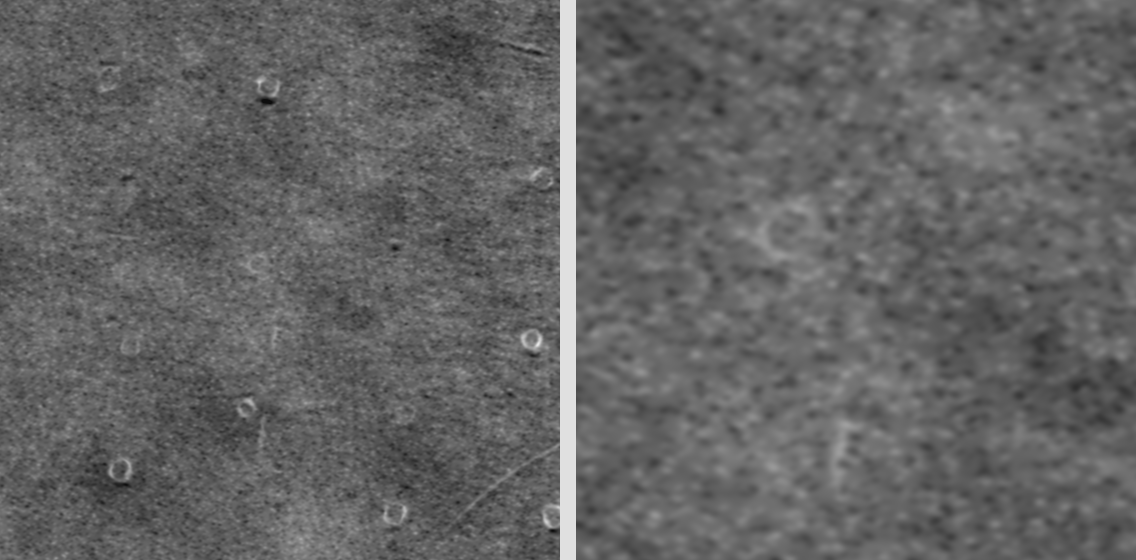
Left, the full canvas; right, a detail of the centre.
A Shadertoy shader for this texture:

```glsl
// Grey, softly grained film with cloudy shading, small bright rings, dark pits and faint scratches

vec3 hash3(vec2 p) {
    vec3 q = fract(p.xyx * vec3(0.1031, 0.1030, 0.0973));
    q += dot(q, q.yxz + 33.33);
    return fract((q.xxy + q.yzz) * q.zyx);
}

// Cellular noise: one soft blob of random sign and weight per cell
float blobNoise(vec2 p) {
    vec2 base = floor(p);
    float sum = 0.0;
    for (int j = -1; j <= 1; j++) {
        for (int i = -1; i <= 1; i++) {
            vec2 cell = base + vec2(i, j);
            vec3 h = hash3(cell + 71.0);
            vec2 d = p - cell - h.xy;
            sum += (2.0 * h.z - 1.0) * exp(-5.0 * dot(d, d));
        }
    }
    return sum;
}

float bell(float x) { return exp(-x * x); }

// Even scatter over the canvas
vec2 scatter(float i, vec2 start) { return fract(start + i * vec2(0.7549, 0.5698)); }

// Bright ring with uneven rim, pale core and a dark edge on one side
float ringCell(vec2 d, vec3 h) {
    float radius = mix(0.013, 0.020, h.x);
    float r = length(d);
    float angle = atan(d.y, d.x);
    float rim = bell((r - radius) / 0.0048) * (0.65 + 0.35 * sin(2.0 * angle + 6.3 * h.y));
    float core = 0.35 * h.z * bell(length(d - 0.006 * (h.xy - 0.5)) / 0.009);
    float side = h.y > 0.5 ? 1.0 : -1.0;
    float shade = bell(d.x / 0.013) * bell((d.y - side * (radius + 0.008)) / 0.005);
    return rim + core - 0.6 * shade;
}

// Flattened dark pit with a pale lip
float pit(vec2 d, vec3 h) {
    float size = mix(0.007, 0.014, h.x);
    float hole = bell(length(d * vec2(1.0, 1.7)) / size);
    float lip = bell(d.x / size) * bell((d.y + size * sign(h.y - 0.4)) / 0.004);
    return 0.45 * lip - hole;
}

void mainImage(out vec4 fragColor, in vec2 fragCoord) {
    vec2 uv = fragCoord / iResolution.y;
    vec2 tilted = uv + vec2(0.0, 0.16 * uv.x);

    // Cloudy shading, mottling and fine grain
    float grey = 0.382;
    grey += 0.080 * blobNoise(uv * vec2(5.5, 6.5) + 3.0);
    grey += 0.055 * blobNoise(tilted * vec2(12.0, 15.0) + 17.0);
    grey += 0.045 * blobNoise(tilted * vec2(38.0, 46.0) + 31.0);
    grey += 0.100 * blobNoise(tilted * vec2(105.0, 150.0));
    grey += 0.070 * blobNoise((uv - vec2(0.0, 0.2 * uv.x)) * vec2(120.0, 165.0) + 200.0);

    // Flat streaks, stronger towards the right
    grey += mix(0.03, 0.075, smoothstep(0.4, 0.9, uv.x)) * blobNoise(tilted * vec2(26.0, 105.0) + 53.0);

    // Wobble keeps the small features irregular
    vec2 wobble = 0.004 * vec2(blobNoise(uv * 70.0 + 11.0), blobNoise(uv * 70.0 + 97.0));
    vec2 p = uv + wobble;

    // Rings, denser in the lower half
    for (float i = 0.0; i < 11.0; i++) {
        vec3 h = hash3(vec2(i, 5.0));
        vec2 centre = scatter(i, vec2(0.44, 0.43));
        centre.y = 0.04 + 0.82 * pow(centre.y, 1.5);
        float strength = mix(0.10, 0.40, fract(i * 0.618 + 0.7));
        grey += strength * ringCell(p - centre, h);
    }

    // Dark pits
    for (float i = 0.0; i < 10.0; i++) {
        vec3 h = hash3(vec2(i, 23.0));
        vec2 centre = scatter(i, vec2(0.59, 0.34));
        centre = vec2(pow(centre.x, 0.7), 0.9 * centre.y);
        grey += mix(0.10, 0.27, h.z) * pit(p - centre, h);
    }

    // Short pale scratches, alternately upright and level
    for (float i = 0.0; i < 5.0; i++) {
        vec3 h = hash3(vec2(i, 41.0));
        vec2 d = p - scatter(i, vec2(0.47, 0.39)) * vec2(1.0, 0.6);
        d = mod(i, 2.0) < 0.5 ? d.yx : d;
        d.y += (h.x - 0.5) * 0.4 * d.x;
        grey += mix(0.07, 0.18, h.y) * bell(d.x / 0.026) * bell(d.y / 0.0045);
    }

    // Folded ripples near the upper right corner
    vec2 fold = p - vec2(0.94, 0.91);
    fold.y += 0.27 * fold.x;
    grey += 0.16 * sin(fold.y * 330.0 - 1.2) * bell(fold.x / 0.045) * bell(fold.y / 0.013);

    // Long curved scratch in the lower right corner
    float arc = length(uv + 0.4 * wobble - vec2(1.285, -0.384)) - 0.655;
    float reach = smoothstep(0.77, 0.84, uv.x);
    grey += reach * (0.13 * bell(arc / 0.0038) - 0.04 * bell((arc + 0.008) / 0.005));

    fragColor = vec4(vec3(clamp(grey, 0.05, 0.93)), 1.0);
}
```
